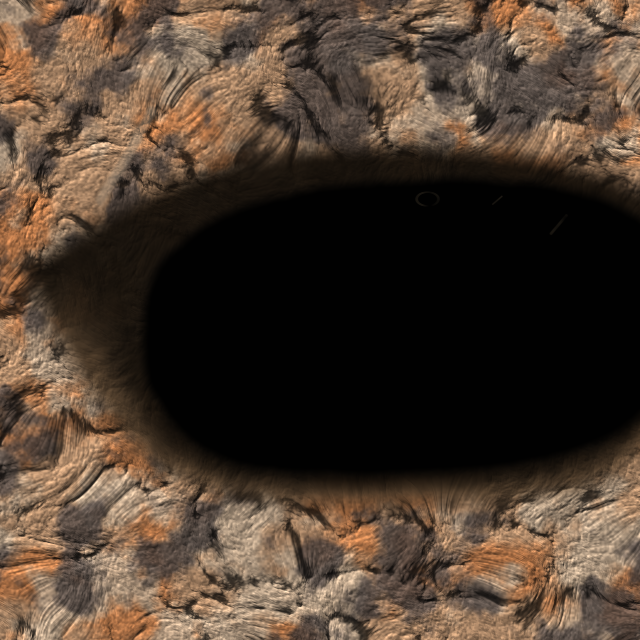
Give the GLSL for this texture, as a WebGL 1 fragment shader.

```glsl
precision highp float;
// A weathered rock face with a wide, lens-shaped cavity opening into blackness.
// Rock: billowed value noise lit from the upper left, tinted by mineral patches.
// Cavity: two asymmetric lens distance fields, an outer rim and an inner hole.
uniform vec2 u_resolution;

const vec3 TAN = vec3(0.65, 0.51, 0.39);
const vec3 ORANGE = vec3(0.69, 0.45, 0.28);
const vec3 PALE = vec3(0.70, 0.62, 0.53);
const vec3 SLATE = vec3(0.27, 0.24, 0.23);
const vec3 RIM_DARK = vec3(0.105, 0.077, 0.048);
const vec3 RIM_LIT = vec3(0.37, 0.285, 0.20);
const vec3 VOID_COLOR = vec3(0.002, 0.002, 0.002);
const vec2 LIGHT_STEP = vec2(-0.0018, 0.0024);
const float RELIEF_SCALE = 15.0;
const float RELIEF_GAIN = 3.2;
const float EDGE_WOBBLE = 0.012;

// Lens halves: peak x, left half-width, right half-width, height
const float RIM_MID = 0.577;
const vec4 RIM_TOP = vec4(0.61, 0.56, 0.60, 0.191);
const vec4 RIM_LOW = vec4(0.625, 0.575, 0.534, 0.362);
const float HOLE_MID = 0.473;
const vec4 HOLE_TOP = vec4(0.71, 0.482, 0.38, 0.242);
const vec4 HOLE_LOW = vec4(0.54, 0.312, 0.513, 0.213);

float hash(vec2 p) {
  vec3 q = fract(p.xyx * 0.1031);
  q += dot(q, q.yzx + 33.33);
  return fract((q.x + q.y) * q.z);
}

float noise(vec2 p) {
  vec2 i = floor(p), f = fract(p);
  f = f * f * (3.0 - 2.0 * f);
  return mix(mix(hash(i), hash(i + vec2(1.0, 0.0)), f.x),
             mix(hash(i + vec2(0.0, 1.0)), hash(i + 1.0), f.x), f.y);
}

float fbm(vec2 p) {
  float sum = 0.0, amp = 0.5;
  for (int i = 0; i < 5; i++) {
    sum += amp * noise(p);
    p = mat2(1.6, 1.2, -1.2, 1.6) * p + 17.3;
    amp *= 0.5;
  }
  return sum / 0.97;
}

// Lumpy surface height; low values are crevices
float relief(vec2 p) {
  p = p * RELIEF_SCALE + 1.3 * vec2(noise(p * 11.0), noise(p * 11.0 + 40.0));
  float sum = 0.0, amp = 0.5;
  for (int i = 0; i < 5; i++) {
    sum += amp * abs(2.0 * noise(p) - 1.0);
    p = mat2(1.6, 1.2, -1.2, 1.6) * p + 9.7;
    amp *= 0.56;
  }
  return sum;
}

// Approximate signed distance to a lens with separate upper and lower halves
float lens(vec2 p, float midY, vec4 top, vec4 low, vec2 topPow, vec2 lowPow) {
  bool upper = p.y > midY;
  vec4 s = upper ? top : low;
  vec2 k = upper ? topPow : lowPow;
  vec2 size = vec2(p.x < s.x ? s.y : s.z, s.w);
  vec2 t = abs(p - vec2(s.x, midY)) / size + 0.0001;
  vec2 slope = k * pow(t, k - 1.0) / size;
  return (pow(t.x, k.x) + pow(t.y, k.y) - 1.0) / max(length(slope), 1.5);
}

float blob(vec2 p, vec2 center, vec2 radius) {
  vec2 d = (p - center) / radius;
  return exp(-dot(d, d));
}

float segment(vec2 p, vec2 a, vec2 b) {
  vec2 ab = b - a;
  return length(p - a - ab * clamp(dot(p - a, ab) / dot(ab, ab), 0.0, 1.0));
}

vec3 rockColor(vec2 p, float height, float slope) {
  float stain = blob(p, vec2(0.50, 0.91), vec2(0.16, 0.07))
              + blob(p, vec2(0.85, 0.88), vec2(0.12, 0.06))
              + blob(p, vec2(0.50, 0.16), vec2(0.17, 0.07))
              + blob(p, vec2(0.02, 0.36), vec2(0.07, 0.06));
  vec3 c = mix(TAN, ORANGE, smoothstep(0.48, 0.68, fbm(p * 9.0 + 3.0)));
  c = mix(c, PALE, 0.85 * smoothstep(0.46, 0.66, fbm(p * 13.0 + 31.0)));
  c = mix(c, SLATE, 0.8 * smoothstep(0.48, 0.67, fbm(p * 16.0 + 57.0) + 0.10 * stain));
  c *= mix(0.35, 1.0, smoothstep(0.12, 0.30, height));
  c *= 0.98 + clamp(slope * RELIEF_GAIN, -0.55, 0.50);
  return c * (0.82 + 0.32 * noise(p * 260.0));
}

void main() {
  vec2 p = gl_FragCoord.xy / u_resolution;
  float height = relief(p);
  float slope = height - relief(p + LIGHT_STEP);
  vec3 color = rockColor(p, height, slope);

  // Pale diagonal ridge above the left end of the cavity
  float ridge = segment(p + 0.012 * (noise(p * 30.0) - 0.5), vec2(0.16, 0.69), vec2(0.24, 0.83));
  color = mix(color, PALE * 0.95, 0.45 * (1.0 - smoothstep(0.003, 0.012, ridge)));

  // Rim: shadowed above, catching light along the lower lip
  vec2 q = p + EDGE_WOBBLE * (vec2(fbm(p * 14.0), fbm(p * 14.0 + 70.0)) - 0.5);
  float rim = lens(q, RIM_MID, RIM_TOP, RIM_LOW, vec2(2.4, 1.0), vec2(4.2, 1.0));
  float hole = lens(q, HOLE_MID, HOLE_TOP, HOLE_LOW, vec2(2.5), vec2(2.5));
  float depth = clamp(-rim / max(hole - rim, 0.001), 0.0, 1.0);
  float lip = (1.0 - smoothstep(0.40, 0.60, p.y)) * (1.0 - smoothstep(0.15, 0.85, depth));
  vec3 wall = mix(RIM_DARK, RIM_LIT, lip);
  wall *= 0.8 + 0.4 * fbm(p * 45.0) + clamp(slope * 2.0, -0.3, 0.3);
  color = mix(color, wall, 0.96 * (1.0 - smoothstep(-0.022, 0.022, rim)));
  color *= 1.0 - 0.18 * (1.0 - smoothstep(0.0, 0.045, rim));

  // Black interior with a faint loop and scratches beneath its upper edge
  color = mix(color, VOID_COLOR, 1.0 - smoothstep(-0.008, 0.016, hole));
  float loopLine = abs(length((p - vec2(0.668, 0.689)) * vec2(1.0, 1.6)) - 0.017);
  float scratch = min(segment(p, vec2(0.861, 0.635), vec2(0.885, 0.663)),
                      segment(p, vec2(0.770, 0.681), vec2(0.784, 0.693)) + 0.001);
  float mark = 1.0 - smoothstep(0.0008, 0.0035, min(loopLine, scratch));
  color += vec3(0.13, 0.11, 0.08) * mark * noise(p * 70.0);

  gl_FragColor = vec4(clamp(color, 0.0, 1.0), 1.0);
}
```
